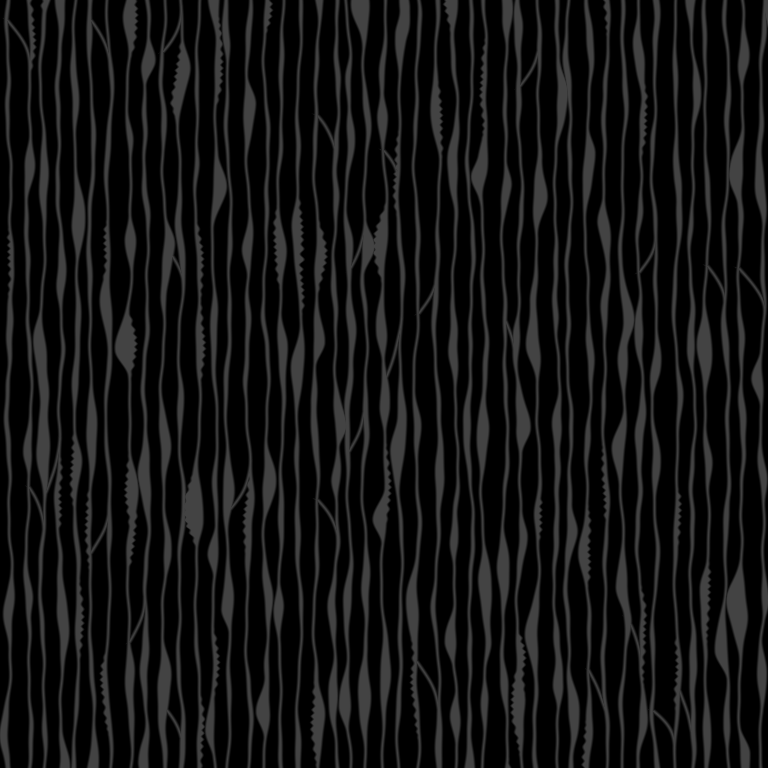
This pattern is drawn by a WebGL 2 fragment shader. Its source:

```glsl
#version 300 es
precision highp float;

uniform vec2 u_resolution;
out vec4 fragColor;

const vec3 GROUND = vec3(0.0);
const vec3 STRAND = vec3(0.262);
const float STRANDS = 45.0;         // strands across the canvas
const float JITTER = 0.36;          // sideways scatter, in strand spacings
const float HALF_WIDTH = 0.0017;    // thin part of a strand
const float BULGE_CELL = 0.11;      // one bulge per cell of this height
const float BULGE_MIN = 0.0018;
const float BULGE_GAIN = 0.013;
const float BEAD_SHARE = 0.09;
const float BEAD_PITCH = 0.0105;
const float BEAD_SIZE = 0.0028;
const float BRANCH_CELL = 0.25;
const float BRANCH_SHARE = 0.16;
const float BRANCH_HALF_WIDTH = 0.0018;
const float SOFTNESS = 0.0022;
const float TAU = 6.28319;

vec4 hash4(vec2 p) {
    vec4 q = fract(p.xyxy * vec4(0.1031, 0.1030, 0.0973, 0.1099));
    q += dot(q, q.wzxy + 33.33);
    return fract((q.xxyz + q.yzzw) * q.zywx);
}

// Wavering centre line of a strand
float strandCenter(float id, float y) {
    vec4 h = hash4(vec2(id + 61.0, 7.3));
    vec4 phase = TAU * hash4(vec2(id + 61.0, 19.7));
    float x = id + 0.5 + JITTER * (h.x - 0.5);
    x += 0.11 * sin(y * TAU * mix(1.8, 3.4, h.y) + phase.x);
    x += 0.07 * sin(y * TAU * mix(5.0, 8.0, h.z) + phase.y);
    x += 0.025 * sin(y * TAU * mix(14.0, 20.0, h.w) + phase.z);
    return x / STRANDS;
}

// Extra width on the left and right side: cellular spindles and beads
vec2 strandBulge(float id, float y) {
    float base = floor(y / BULGE_CELL);
    vec2 sides = vec2(0.0);
    for (int k = -1; k <= 1; k++) {
        vec2 cell = vec2(id + 131.0, base + float(k) + 23.0);
        vec4 h = hash4(cell);
        vec4 g = hash4(cell + 211.0);
        float dy = y - (base + float(k) + h.x) * BULGE_CELL;
        float reach = mix(0.03, 0.08, dy > 0.0 ? g.x : g.y);
        float s = max(0.0, 1.0 - abs(dy) / reach);
        float profile = s * s * (3.0 - 2.0 * s);
        float size = BULGE_MIN + BULGE_GAIN * h.y * h.y * h.y;
        sides += size * profile * vec2(h.z, 1.0 - h.z);

        float ripple = 0.5 + 0.5 * sin(dy * TAU / BEAD_PITCH + 2.0 * sin(dy * 90.0));
        float bead = step(g.z, BEAD_SHARE) * BEAD_SIZE * ripple * smoothstep(0.0, 0.4, s);
        sides += bead * (g.w > 0.5 ? vec2(0.0, 1.0) : vec2(1.0, 0.0));
    }
    return sides;
}

// Signed depth inside a strand, positive within
float strandDepth(float id, vec2 p) {
    float x = p.x - strandCenter(id, p.y);
    vec2 sides = HALF_WIDTH + strandBulge(id, p.y);
    return min(x + sides.x, sides.y - x);
}

// Signed depth inside an arc that leaves one strand and merges into the next
float branchDepth(float id, vec2 p) {
    float row = floor(p.y / BRANCH_CELL);
    vec4 h = hash4(vec2(id + 307.0, row + 41.0));
    if (h.x > BRANCH_SHARE) return -1.0;

    float len = mix(0.045, 0.09, h.y);
    float start = row * BRANCH_CELL + h.z * (BRANCH_CELL - len);
    float t = (p.y - start) / len;
    t = h.w < 0.65 ? 1.0 - t : t;

    float left = strandCenter(id, p.y);
    float right = strandCenter(id + 1.0, p.y);
    float x = mix(left, right, 1.0 - (1.0 - t) * (1.0 - t));
    float slope = 2.0 * (1.0 - t) * (right - left) / len;
    float across = abs(p.x - x) / sqrt(1.0 + slope * slope);
    return min(BRANCH_HALF_WIDTH - across, min(t, 1.0 - t) * len);
}

void main() {
    vec2 p = gl_FragCoord.xy / u_resolution.y;
    float nearest = floor(p.x * STRANDS);

    float depth = -1.0;
    for (int k = -2; k <= 2; k++) {
        float id = nearest + float(k);
        depth = max(depth, strandDepth(id, p));
        depth = max(depth, branchDepth(id, p));
    }

    float edge = max(SOFTNESS, 0.75 / u_resolution.y);
    float cover = smoothstep(-edge, edge, depth);
    fragColor = vec4(mix(GROUND, STRAND, cover), 1.0);
}
```
